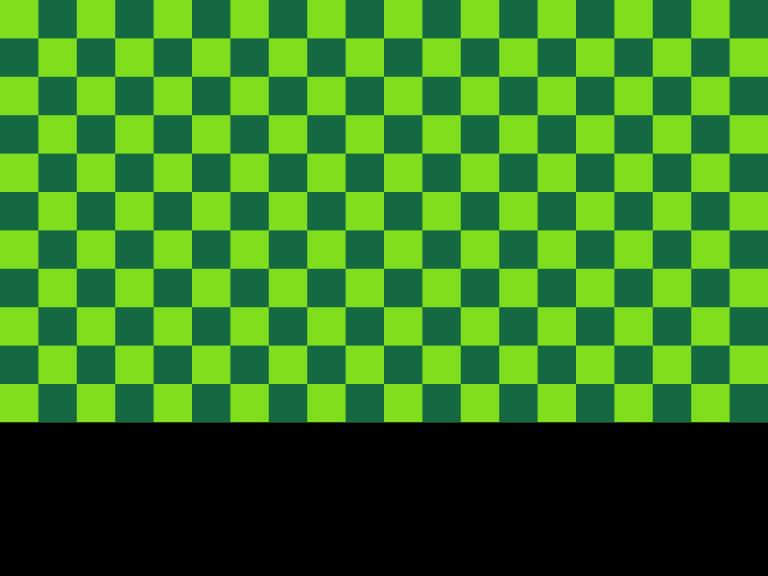
Give the GLSL for this pattern, as a Shadertoy shader.

```glsl
// A two-tone green checkerboard standing on a plain black band.
// Space is scaled to square cells; triangle waves give the distance to each
// cell border, and their clamped product forms the smooth-edged checks.

const float COLUMNS = 20.0;     // cells across the canvas width
const float BAND_ROWS = 4.0;    // height of the lower band, in cells
const float EDGE_PIXELS = 1.0;  // width of the smoothed edges

const vec3 LIME = vec3(0.50, 0.87, 0.11);
const vec3 FOREST = vec3(0.08, 0.41, 0.26);
const vec3 BAND_COLOR = vec3(0.0);

// Signed distance to the nearest cell border, positive in even cells
vec2 borderDistance(vec2 p) {
    return 0.5 - abs(mod(p + 0.5, 2.0) - 1.0);
}

// Coverage of the light checks: 1 where column and row parity agree
float checkerCoverage(vec2 p, float edge) {
    vec2 wave = clamp(2.0 * borderDistance(p) / edge, -1.0, 1.0);
    return 0.5 + 0.5 * wave.x * wave.y;
}

void mainImage(out vec4 fragColor, in vec2 fragCoord) {
    // Canvas to cell units, counted from the lower left
    float cellsPerPixel = COLUMNS / iResolution.x;
    vec2 p = fragCoord * cellsPerPixel;
    float edge = EDGE_PIXELS * cellsPerPixel;

    // Checks above, plain band below
    vec3 color = mix(FOREST, LIME, checkerCoverage(p, edge));
    float aboveBand = clamp((p.y - BAND_ROWS) / edge + 0.5, 0.0, 1.0);
    color = mix(BAND_COLOR, color, aboveBand);

    fragColor = vec4(color, 1.0);
}
```
